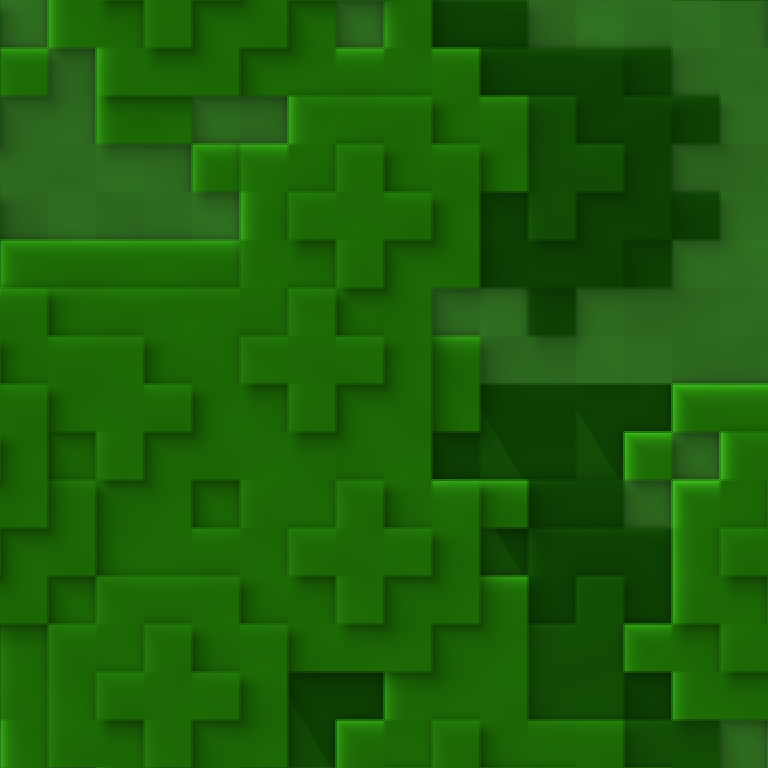
Write a WebGL 1 fragment shader that draws this background.

```glsl
precision highp float;
// Stepped green block canopy seen from above, with lit rims, soft shadows and hazy gaps.
uniform vec2 u_resolution;

const float CELLS = 16.0;      // blocks across the canvas
const float TREE_SPACING = 5.0;

const vec3 LEAF = vec3(0.11, 0.41, 0.02);
const vec3 SHADED_LEAF = vec3(0.07, 0.30, 0.02);
const vec3 DEEP_LEAF = vec3(0.05, 0.25, 0.01);
const vec3 HAZE = vec3(0.18, 0.42, 0.125);
const vec3 GLOW = vec3(0.27, 0.84, 0.13);

float hash(vec2 p) {
  vec3 q = fract(p.xyx * 0.1031);
  q += dot(q, q.yzx + 33.33);
  return fract((q.x + q.y) * q.z);
}

// Tiers of one crown: a plus on a clipped square on a ragged skirt.
float crownTier(vec2 cell, vec2 center) {
  vec2 d = abs(cell - center);
  float ring = max(d.x, d.y);
  float walk = d.x + d.y;
  if (walk < 1.5) return 3.0;
  if (ring < 2.5 && walk < 3.5) return 2.0;
  if (ring < 3.5 && walk < 5.5 && hash(cell + 3.7) > 0.36) return 1.0;
  return 0.0;
}

// Broad waves place the low crowns that stand in shade.
float crownLift(vec2 slot, vec2 center) {
  float hollow = sin(center.x * 0.55 - 1.35) + sin(center.y * 0.55 - 2.45);
  return hollow > 1.4 ? 0.0 : 2.0 + floor(4.0 * hash(slot + 73.5));
}

// Highest crown over a cell; zero is an open gap.
float canopy(vec2 cell) {
  vec2 firstSlot = floor((cell - 3.0) / TREE_SPACING);
  float height = 0.0;
  for (int j = 0; j < 2; j++) {
    for (int i = 0; i < 2; i++) {
      vec2 slot = firstSlot + vec2(float(i), float(j));
      vec2 jitter = vec2(hash(slot + 11.3), hash(slot + 27.9));
      vec2 center = slot * TREE_SPACING + 1.0 + floor(4.0 * jitter);
      float tier = crownTier(cell, center);
      bool grown = hash(slot + 51.1) > 0.18;
      if (grown && tier > 0.5) height = max(height, crownLift(slot, center) + tier);
    }
  }
  return height;
}

// Gaps are pale haze, or wide dark pits with a slanted wall.
vec3 gapColor(vec2 cell, vec2 f) {
  vec2 pit = floor(cell * 0.5);
  if (hash(pit + 91.7) > 0.1) return HAZE * (0.95 + 0.1 * hash(cell + 5.1));
  vec2 q = (cell + f) * 0.5 - pit;
  float slant = q.x + 0.6 * q.y - 0.45;
  return mix(SHADED_LEAF, DEEP_LEAF, smoothstep(-0.02, 0.02, slant));
}

vec3 blockColor(float height, vec2 cell, vec2 f) {
  if (height < 0.5) return gapColor(cell, f);
  vec3 lowColor = mix(DEEP_LEAF, SHADED_LEAF, step(2.5, height));
  return mix(lowColor, LEAF, step(3.5, height));
}

// Light along an edge that stands above its neighbour.
float rimLight(float rise, float dist) {
  return step(rise, -0.5) * min(0.08 - 0.13 * rise, 0.95) * exp(-7.0 * dist);
}

// Darkness spreading from a taller neighbour.
float dropShadow(float rise, float dist, float falloff) {
  return step(0.5, rise) * min(0.36 + 0.05 * rise, 0.58) * exp(-falloff * dist);
}

vec3 shade(vec2 p) {
  vec2 cell = floor(p);
  vec2 f = p - cell;
  float height = canopy(cell);
  float left = canopy(cell - vec2(1.0, 0.0)) - height;
  float right = canopy(cell + vec2(1.0, 0.0)) - height;
  float above = canopy(cell + vec2(0.0, 1.0)) - height;
  float below = canopy(cell - vec2(0.0, 1.0)) - height;
  float corner = canopy(cell + vec2(-1.0, 1.0)) - height;
  float top = 1.0 - f.y;

  // Light comes from the upper left, so shadows start past the block corner.
  float blocked = step(0.5, corner);
  float fromLeft = dropShadow(left, f.x, 4.5) * max(blocked, smoothstep(0.0, 0.35, top));
  float fromAbove = dropShadow(above, top, 4.5) * max(blocked, smoothstep(0.0, 0.35, f.x));
  float fromCorner = dropShadow(corner, length(vec2(f.x, top)), 4.5);
  float shadow = max(max(fromLeft, fromAbove), fromCorner);
  float contact = max(dropShadow(right, 1.0 - f.x, 12.0), dropShadow(below, f.y, 12.0));

  // Gaps and low crowns are already dim, so shadows show less there.
  float sunlit = step(3.5, height);
  shadow *= mix(0.6, 1.0, sunlit);
  vec3 color = blockColor(height, cell, f);
  float rim = max(rimLight(left, f.x), rimLight(above, top));
  color = mix(color, GLOW, rim * mix(0.4, 1.0, sunlit));
  float mottle = 1.0 + 0.02 * sin(p.x * 2.3 + sin(p.y * 1.7)) * sin(p.y * 3.1);
  return color * mottle * (1.0 - shadow) * (1.0 - 0.5 * contact);
}

void main() {
  vec2 p = CELLS * gl_FragCoord.xy / min(u_resolution.x, u_resolution.y) + 40.0;
  // Four samples soften the block edges.
  float spread = 0.014;
  vec3 color = shade(p + vec2(spread, spread)) + shade(p + vec2(-spread, spread))
             + shade(p + vec2(spread, -spread)) + shade(p - vec2(spread, spread));
  gl_FragColor = vec4(color * 0.25, 1.0);
}
```
